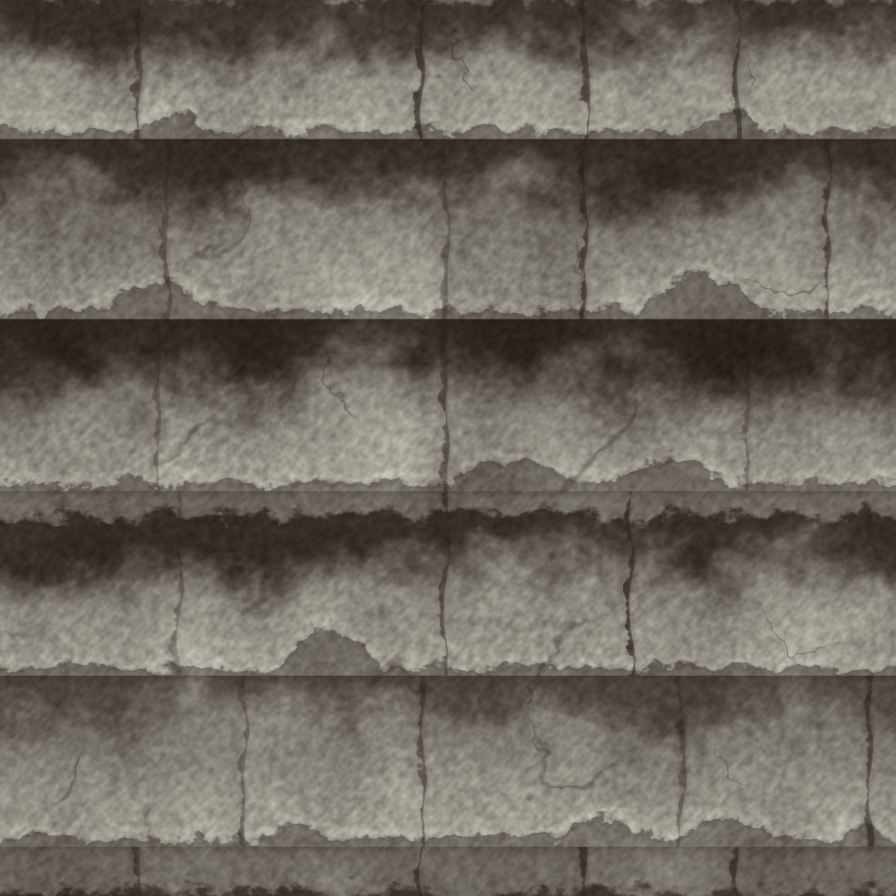
This texture is drawn by a Shadertoy shader. Its source:

```glsl
// Weathered stone ledges: five overlapping courses of blocks, each shaded by the one above.
// Every course is a soft shadow ramp with chipped lower lips and wobbling joints,
// roughened by periodic gradient noise so the whole tiles in both directions.

const vec3 SOOT  = vec3(0.16, 0.13, 0.10);
const vec3 STONE = vec3(0.70, 0.69, 0.65);

const int   COURSES = 5;
const float COURSE_OFFSET = 0.056;   // height of the first course edge above the base
const float MOTTLE_AMOUNT = 0.34;
const float GRAIN_AMOUNT  = 0.30;
const float FIBRE_AMOUNT  = 0.20;
const float JOINT_WIDTH   = 0.0022;
const float JOINT_HALO    = 0.011;
const float CRACK_DEPTH   = 0.30;
const float CHIP_DEPTH    = 0.36;

// Per course: top edge, ledge height above the shadow, shadow strength, shadow reach.
const vec4 COURSE[COURSES] = vec4[COURSES](
    vec4(0.000, 0.054, 0.76, 0.085),
    vec4(0.210, 0.000, 0.82, 0.090),
    vec4(0.411, 0.000, 0.92, 0.105),
    vec4(0.603, 0.030, 0.84, 0.090),
    vec4(0.809, 0.000, 0.52, 0.065));

// Joint positions across each course; negative means none.
const vec4 JOINTS[COURSES] = vec4[COURSES](
    vec4(0.154, 0.469, 0.654, 0.823),
    vec4(0.185, 0.497, 0.651, 0.924),
    vec4(0.178, 0.497, 0.833, -1.0),
    vec4(0.199, 0.497, 0.703, -1.0),
    vec4(0.273, 0.471, 0.760, 0.970));

struct Surface { float mottle, rough, wobble; };

float hash(vec2 cell) {
    uvec2 q = uvec2(ivec2(cell)) * uvec2(1597u, 3812u) + uvec2(747u, 289u);
    uint h = (q.x ^ (q.y * 7919u)) * 73939u;
    h = (h ^ (h >> 15u)) * 51787u;
    h = (h ^ (h >> 13u)) * 93563u;
    return float((h ^ (h >> 16u)) & 65535u) / 65536.0;
}

float corner(vec2 cell, vec2 offset, vec2 period) {
    float angle = 6.28318 * hash(mod(cell, period));
    return dot(vec2(cos(angle), sin(angle)), offset);
}

// Gradient noise that repeats after the given whole number of cells.
float noise(vec2 p, vec2 period) {
    vec2 i = floor(p), f = p - i;
    vec2 u = f * f * f * (f * (f * 6.0 - 15.0) + 10.0);
    vec2 e = vec2(1.0, 0.0);
    return mix(mix(corner(i, f, period), corner(i + e, f - e, period), u.x),
               mix(corner(i + e.yx, f - e.yx, period), corner(i + 1.0, f - 1.0, period), u.x), u.y);
}

float fbm(vec2 p, vec2 frequency, int octaves) {
    float sum = 0.0, gain = 1.0;
    for (int k = 0; k < octaves; k++) {
        sum += gain * noise(p * frequency, frequency);
        frequency *= 2.0;
        gain *= 0.6;
    }
    return sum;
}

float courseTone(int i, float x, float v, Surface s, float px) {
    vec4 c = COURSE[i];
    float bottom = i < COURSES - 1 ? COURSE[i + 1].x : 1.0;
    float down = max(v - c.x, 0.0), up = bottom - v;
    float tone = mix(0.58, 0.80, smoothstep(0.25, 0.9, down / (bottom - c.x)));

    // Joints separate blocks of slightly different brightness.
    float block = 0.0, count = 0.0, gap = 0.0, rim = 0.0;
    for (int j = 0; j < 4; j++) {
        float joint = JOINTS[i][j];
        if (joint < 0.0) continue;
        count += 1.0;
        float d = x - joint + s.wobble;
        block += step(0.0, d);
        d -= floor(d + 0.5);
        float strength = mix(0.5, 1.0, hash(vec2(i, j)));
        float width = max(JOINT_WIDTH * (1.0 + 2.0 * s.rough), 0.0007);
        float core = 1.0 - smoothstep(width - px, width + 1.5 * px, abs(d));
        float halo = exp(-abs(d) / JOINT_HALO) * (0.5 + s.rough);
        gap = max(gap, strength * clamp(0.6 * core + 0.42 * halo, 0.0, 1.0));
        rim += strength * exp(-pow((d - 0.009) / 0.004, 2.0));
    }
    tone += 0.10 * (hash(vec2(mod(block, count), i + 17)) - 0.5);

    // Ragged lower lip with a pale worn rim above it.
    float bite = noise(vec2(x * 7.0, float(i) + 0.5), vec2(7.0, 5.0));
    float chipHeight = 0.007 + 0.014 * s.rough + 0.12 * max(bite - 0.14, 0.0);
    float lip = up - chipHeight;
    float chip = 1.0 - smoothstep(-0.002, 0.003, lip);
    tone += 0.11 * exp(-pow((lip - 0.007) / 0.006, 2.0)) + 0.07 * rim;
    tone *= (1.0 - CHIP_DEPTH * chip) * (1.0 - 0.25 * exp(-abs(lip) / 0.0025));

    // Cast shadow, beginning at the edge or below an exposed ledge.
    float below = down - c.y;
    float onset = c.y > 0.0 ? smoothstep(-0.010, 0.005, below - 0.022 * s.rough) : 1.0;
    float fade = 1.0 - smoothstep(0.15, 1.1, (below + 0.05 * s.mottle + 0.02 * s.rough) / c.w);
    tone *= 1.0 - c.z * onset * fade;
    tone *= mix(0.86, 1.0, onset) * (1.0 - 0.38 * exp(-down / 0.008));
    return tone * (1.0 - 0.85 * gap);
}

void mainImage(out vec4 fragColor, in vec2 fragCoord) {
    vec2 p = fragCoord / iResolution.xy;
    float px = 1.0 / iResolution.y;
    float v = fract(1.0 - p.y + COURSE_OFFSET);

    Surface s;
    s.mottle = fbm(p, vec2(6.0), 5);
    s.rough = fbm(p + 0.37, vec2(28.0, 36.0), 4);
    s.wobble = 0.009 * noise(p * 19.0, vec2(19.0)) + 0.004 * s.rough;

    // Start from the last course so the wrapped edge is smoothed too.
    float tone = courseTone(COURSES - 1, p.x, v + 1.0, s, px);
    for (int i = 0; i < COURSES; i++)
        tone = mix(tone, courseTone(i, p.x, v, s, px), smoothstep(0.0, 2.0 * px, v - COURSE[i].x));

    // Sparse wandering cracks.
    float ridge = abs(noise(p * 5.0 + 0.35 * s.mottle, vec2(5.0)));
    float sparse = smoothstep(0.08, 0.3, noise(p * 8.0 + 0.5, vec2(8.0)));
    tone *= 1.0 - CRACK_DEPTH * sparse * (1.0 - smoothstep(0.0, 0.025, ridge));

    // Mottling, grit and diagonal fibres, weaker in the dark.
    float grain = fbm(p, vec2(90.0), 2);
    float fibre = noise(vec2(p.x + p.y, p.y - p.x) * vec2(45.0, 130.0), vec2(45.0, 130.0));
    float texture_ = MOTTLE_AMOUNT * s.mottle + GRAIN_AMOUNT * grain + FIBRE_AMOUNT * fibre;
    tone += texture_ * (0.18 + 0.55 * clamp(tone, 0.0, 1.0));

    fragColor = vec4(mix(SOOT, STONE, clamp(tone, -0.1, 1.15)), 1.0);
}
```
